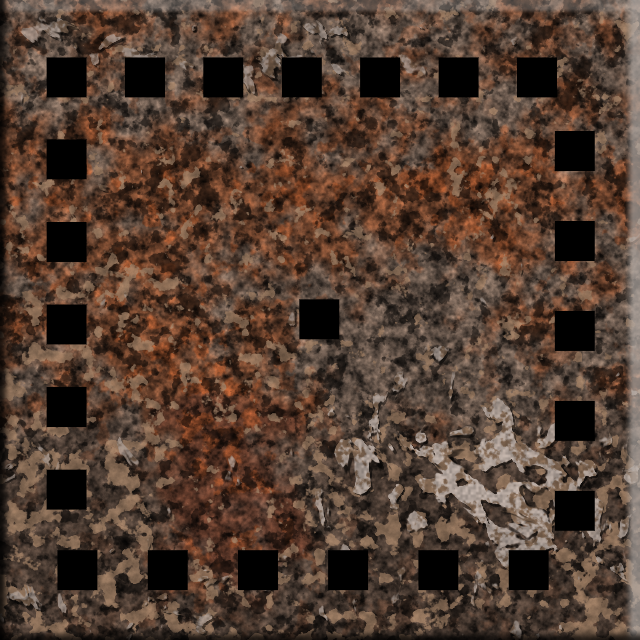
This texture is drawn by a Shadertoy shader. Its source:

```glsl
// Weathered rusty metal plate with flaking paint, bevelled rim and square black holes.
#define HOLE_HALF 0.0312
#define BEVEL 0.018
#define GRAIN_SCALE 85.0
#define GRAIN_CONTRAST 1.7
#define PIT_DEPTH 0.55
#define FLAKE_SCALE vec2(36.0, 29.0)
#define FLAKE_THRESHOLD 0.82
#define FLAKE_SPREAD 0.31
#define WARP 0.12

const vec3 GREY   = vec3(0.37, 0.31, 0.27);
const vec3 RUST   = vec3(0.41, 0.25, 0.165);
const vec3 ORANGE = vec3(0.52, 0.26, 0.13);
const vec3 MAROON = vec3(0.31, 0.18, 0.135);
const vec3 SOOT   = vec3(0.23, 0.18, 0.15);
const vec3 TAN    = vec3(0.54, 0.43, 0.34);
const vec3 PAINT  = vec3(0.69, 0.64, 0.61);
const vec3 RIM    = vec3(0.74, 0.71, 0.69);
const vec3 HOLE   = vec3(0.0);

float hash(vec2 p) {
    vec3 q = fract(p.xyx * 0.1031);
    q += dot(q, q.yzx + 33.33);
    return fract((q.x + q.y) * q.z);
}

float noise(vec2 p) {
    vec2 i = floor(p), f = fract(p);
    f = f * f * (3.0 - 2.0 * f);
    return mix(mix(hash(i), hash(i + vec2(1, 0)), f.x),
               mix(hash(i + vec2(0, 1)), hash(i + vec2(1, 1)), f.x), f.y);
}

float fbm(vec2 p) {
    float sum = 0.0, amp = 0.5;
    for (int i = 0; i < 4; i++) {
        sum += amp * noise(p);
        p = mat2(1.6, 1.2, -1.2, 1.6) * p + 17.3;
        amp *= 0.5;
    }
    return sum / 0.9375;
}

// Soft elliptical region
float blob(vec2 p, vec2 centre, vec2 radius) {
    vec2 d = (p - centre) / radius;
    return exp(-dot(d, d));
}

float boxDist(vec2 p, vec2 centre) {
    vec2 d = abs(p - centre) - HOLE_HALF;
    return max(d.x, d.y);
}

// Distance to the nearest hole: four rows along the rim and one in the centre
float holes(vec2 p) {
    float d = boxDist(p, vec2(0.499, 0.501));
    for (int i = 0; i < 7; i++) {
        float k = float(i);
        d = min(d, boxDist(p, vec2(0.104 + 0.1225 * k, 0.879)));
        if (i < 6) d = min(d, boxDist(p, vec2(0.121 + 0.141 * k, 0.109)));
        if (i < 5) {
            d = min(d, boxDist(p, vec2(0.104, 0.751 - 0.129 * k)));
            d = min(d, boxDist(p, vec2(0.898, 0.764 - 0.1405 * k)));
        }
    }
    return d;
}

vec3 plate(vec2 p) {
    vec2 w = p + WARP * (vec2(fbm(p * 6.0), fbm(p * 6.0 + 31.0)) - 0.5);
    float mid = fbm(p * 20.0 + 5.0);
    float grain = fbm(p * GRAIN_SCALE);
    float fine = noise(p * 240.0 + 9.0);

    // Regions of the plate
    float band = blob(w, vec2(0.45, 0.68), vec2(0.9, 0.11));
    float warm = blob(w, vec2(0.24, 0.44), vec2(0.26, 0.12));
    float red = blob(w, vec2(0.38, 0.24), vec2(0.13, 0.18));
    float bare = blob(w, vec2(0.60, 0.48), vec2(0.15, 0.11));
    float corner = blob(w, vec2(0.75, 0.27), vec2(0.29, 0.15));
    float top = blob(w, vec2(0.28, 0.94), vec2(0.55, 0.055));
    float low = smoothstep(0.42, 0.24, w.y) * (1.0 - red);

    // Rust over grey steel, with faint vertical streaks
    float rust = 0.25 + 0.55 * band + 0.5 * warm + 0.5 * red - 0.6 * bare - 0.2 * low;
    vec3 col = mix(GREY, RUST, smoothstep(0.15, 0.75, rust + 1.6 * (mid - 0.5)));
    col *= 1.0 + 0.25 * (noise(p * vec2(48.0, 7.0)) - 0.5);
    col = mix(col, SOOT, 0.75 * low);
    col = mix(col, MAROON, 0.7 * smoothstep(0.3, 0.8, red + mid - 0.5));

    // Orange blooms
    float bloom = smoothstep(0.56, 0.68, fbm(p * 38.0 + 71.0));
    col = mix(col, ORANGE, 0.75 * bloom * clamp(rust + 0.1, 0.0, 1.0));

    // Grain and dark pits
    float pits = smoothstep(0.54, 0.68, fbm(p * 62.0 + 43.0) + 0.25 * (mid - 0.5));
    col *= 1.0 + GRAIN_CONTRAST * (grain - 0.5) + 0.45 * (fine - 0.5);
    col *= 1.0 - PIT_DEPTH * pits;

    // Small tan scabs
    float scabs = fbm(p * 52.0 + 120.0) + 0.13 * max(low, warm);
    col = mix(col, TAN * (0.75 + 0.6 * grain), 0.85 * smoothstep(0.67, 0.75, scabs));

    // Flaking paint with a cast shadow
    float area = min(corner + 0.92 * top + 0.25 * low, 1.1);
    float limit = FLAKE_THRESHOLD - FLAKE_SPREAD * area;
    float flake = smoothstep(0.0, 0.05, fbm(w * FLAKE_SCALE) - limit);
    vec2 lit = w + vec2(-0.003, 0.004);
    float shadow = smoothstep(0.0, 0.05, fbm(lit * FLAKE_SCALE) - limit);
    col *= 1.0 - 0.55 * shadow * (1.0 - flake);
    vec3 paint = mix(TAN * 0.95, PAINT, smoothstep(0.32, 0.55, grain + 0.2 * (fine - 0.5)));
    paint *= 0.9 + 0.3 * (fine - 0.5) + 0.12 * corner;
    return mix(col, paint, flake * mix(0.72, 0.95, corner));
}

void mainImage(out vec4 fragColor, in vec2 fragCoord) {
    vec2 p = fragCoord / iResolution.xy;
    float pixel = 1.0 / min(iResolution.x, iResolution.y);
    vec3 col = plate(p);

    // Bevel: light on the top and right, dark on the left and bottom
    col = mix(col, RIM, 0.32 * smoothstep(1.0 - 1.2 * BEVEL, 1.0 - 0.7 * BEVEL, p.y));
    col = mix(col, RIM, 0.65 * smoothstep(1.0 - 1.4 * BEVEL, 1.0 - 0.5 * BEVEL, p.x));
    col *= mix(0.2, 1.0, smoothstep(0.0, BEVEL, p.x));
    col *= mix(0.25, 1.0, smoothstep(0.0, BEVEL, p.y));

    col = mix(HOLE, col, smoothstep(-0.5 * pixel, 0.5 * pixel, holes(p)));
    fragColor = vec4(clamp(col, 0.0, 1.0), 1.0);
}
```
